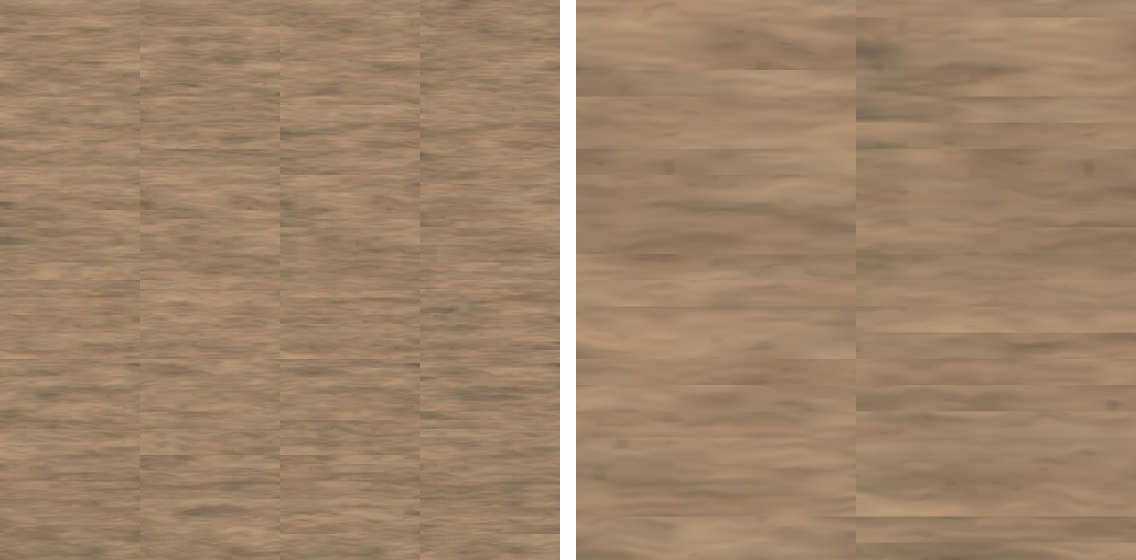
Left: the whole. Right: its middle third, enlarged.
Reproduce this texture procedurally as a Shadertoy shader.

```glsl
// Brown wood veneer of 4 by 64 thin strips with wavy horizontal grain.

float hash(vec2 p) {
    return fract(sin(dot(p, vec2(127.1, 311.7))) * 43758.545);
}

float noise(vec2 p) {
    vec2 i = floor(p), f = fract(p);
    f = f * f * (3.0 - 2.0 * f);
    return mix(mix(hash(i), hash(i + vec2(1, 0)), f.x),
               mix(hash(i + vec2(0, 1)), hash(i + vec2(1, 1)), f.x), f.y);
}

vec3 wood(vec2 uv) {
    // Each strip takes one of three cuts, so neighbours sometimes join or repeat
    vec2 strip = floor(uv * vec2(4, 64));
    float cut = floor(3.0 * hash(strip + 3.0));
    vec2 p = vec2(fract(uv.x * 4.0) + 17.0 * cut, uv.y);

    // Gentle waves bend the grain
    p.y += 0.005 * (noise(p * vec2(7, 45)) - 0.5)
         + 0.0025 * (noise(p * vec2(22, 110) + 9.0) - 0.5);

    // Broad streaks, grain and fine fibres
    float streak = noise(p * vec2(2.5, 58));
    float grain = noise(p * vec2(6, 130) + 31.0);
    float fibre = noise(p * vec2(13, 290) + 57.0);
    float tone = 0.63 + 0.42 * (streak - 0.5) + 0.30 * (grain - 0.5)
               + 0.30 * (fibre - 0.5) + 0.10 * (hash(strip) - 0.5);

    // Grey smoky smudges and short dark pores
    float smudge = smoothstep(0.62, 0.95, noise(p * vec2(3, 72) + 83.0));
    float pore = smoothstep(0.78, 1.0, noise(p * vec2(18, 240) + 119.0));
    tone -= 0.26 * smudge + 0.16 * pore;

    vec3 color = mix(vec3(0.46, 0.38, 0.305), vec3(0.72, 0.595, 0.47), tone);

    // Slight drift between reddish and olive brown
    float warmth = noise(p * vec2(4, 95) + 151.0) - 0.5 - 0.4 * smudge;
    return color + warmth * vec3(0.025, -0.008, -0.012);
}

void mainImage(out vec4 fragColor, in vec2 fragCoord) {
    // Average four samples per pixel to smooth seams and fibres
    vec3 color = vec3(0);
    for (int i = 0; i < 4; i++) {
        vec2 offset = vec2(i % 2, i / 2) * 0.5 - 0.25;
        color += wood((fragCoord + offset) / iResolution.xy) / 4.0;
    }
    fragColor = vec4(color, 1);
}
```
